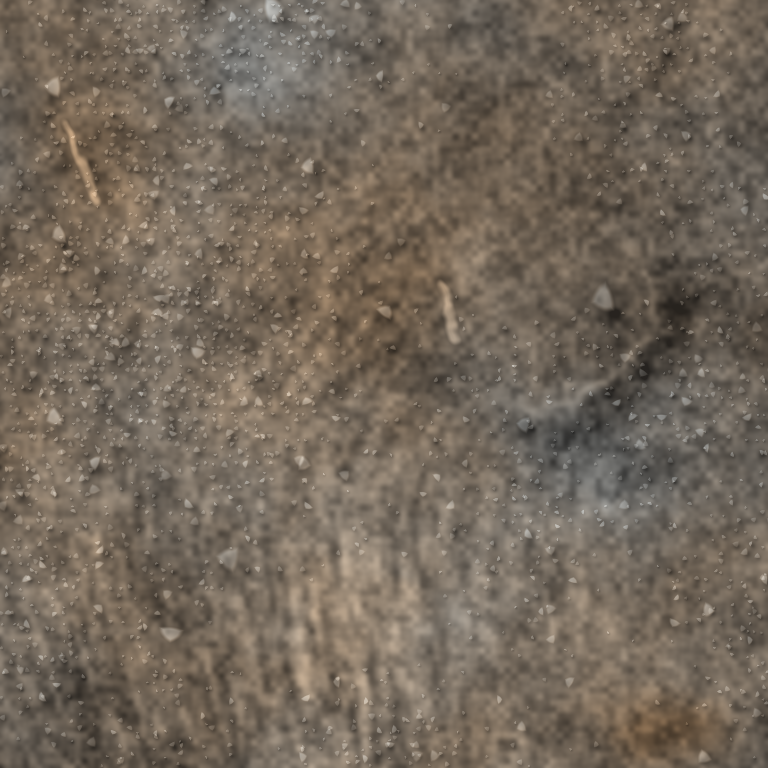
This texture is drawn by a WebGL 2 fragment shader. Its source:

```glsl
#version 300 es
precision highp float;
// Weathered stony soil: mottled earth, raked streaks, scattered gravel and a low mound.

#define BRIGHTNESS 0.415
#define MOTTLE 0.30
#define GRAIN 0.13
#define STREAK 0.52
#define GRAVEL 0.17
#define STREAK_FREQ 78.0
#define MOUND_CENTER vec2(0.695, 0.605)
#define MOUND_RADIUS 0.142
#define COOL_TINT vec3(1.00, 1.00, 0.98)
#define WARM_TINT vec3(1.16, 0.97, 0.77)

uniform vec2 u_resolution;
out vec4 fragColor;

vec2 hash2(vec2 p) {
    vec3 q = fract(p.xyx * vec3(0.1031, 0.1030, 0.0973));
    q += dot(q, q.yzx + 33.33);
    return fract((q.xx + q.yz) * q.zy);
}

float noise(vec2 p) {
    vec2 i = floor(p), f = fract(p);
    f = f * f * (3.0 - 2.0 * f);
    float low = mix(hash2(i).x, hash2(i + vec2(1, 0)).x, f.x);
    float high = mix(hash2(i + vec2(0, 1)).x, hash2(i + vec2(1, 1)).x, f.x);
    return mix(low, high, f.y);
}

// Layered noise, centred on zero
float fbm(vec2 p) {
    float sum = 0.0, amp = 0.5;
    for (int i = 0; i < 5; i++) {
        sum += amp * (noise(p) - 0.5);
        p = mat2(1.6, 1.2, -1.2, 1.6) * p + 17.3;
        amp *= 0.55;
    }
    return sum;
}

float blob(vec2 p, vec2 center, vec2 size) {
    vec2 d = (p - center) / size;
    return exp(-dot(d, d));
}

float segment(vec2 p, vec2 a, vec2 b) {
    vec2 ab = b - a;
    return length(p - a - ab * clamp(dot(p - a, ab) / dot(ab, ab), 0.0, 1.0));
}

// Noise smeared along a direction that turns across the ground
float streaks(vec2 p) {
    float lean = mix(-0.16, 0.75, smoothstep(0.2, 0.58, p.y)) + 0.5 * (p.x - 0.4);
    vec2 dir = vec2(sin(lean), cos(lean));
    float sum = 0.0;
    for (int i = -4; i <= 4; i++)
        sum += noise((p + dir * float(i) * 0.0075) * STREAK_FREQ) - 0.5;
    return sum / 9.0;
}

float gravelDensity(vec2 p) {
    return 0.28 + 0.7 * (noise(p * 6.0 + 4.0) - 0.5)
        + 0.35 * blob(p, vec2(0.16, 0.62), vec2(0.16, 0.2))
        + 0.25 * blob(p, vec2(0.35, 0.9), vec2(0.2, 0.1));
}

// Angular stones on a jittered grid, lit from the upper left
float pebbles(vec2 p, float scale, float share) {
    vec2 q = p * scale + scale, base = floor(q);
    float relief = 0.0;
    for (int j = -1; j <= 1; j++)
    for (int i = -1; i <= 1; i++) {
        vec2 cell = base + vec2(i, j);
        vec2 h = hash2(cell), k = hash2(cell + 57.0);
        vec2 center = cell + 0.15 + 0.7 * h;
        float density = share * gravelDensity(center / scale - 1.0);
        if (k.x > density) continue;
        vec2 d = q - center;
        float radius = mix(0.2, 0.44, h.y * h.y), turn = 6.2832 * k.y;
        vec2 e = mat2(cos(turn), sin(turn), -sin(turn), cos(turn)) * d;
        e.y *= 1.0 + 0.7 * h.x;
        float corner = max(abs(e.x) * 0.87 + e.y * 0.5, -e.y);
        float body = smoothstep(radius, radius * 0.5, mix(length(e), corner * 1.2, 0.55));
        float shadow = blob(d, vec2(0.5, -0.65) * radius, vec2(radius * 0.9));
        float lit = 0.55 + 0.5 * h.x + 0.4 * dot(d, vec2(-0.6, 0.8)) / radius;
        relief = mix(relief - 0.5 * shadow, lit, body);
    }
    return relief;
}

void main() {
    vec2 p = gl_FragCoord.xy / u_resolution;
    vec2 warped = p + 0.07 * vec2(fbm(p * 7.0), fbm(p * 7.0 + 31.0));

    // Broad light, dark and coloured patches
    float lum = BRIGHTNESS + MOTTLE * (0.5 * fbm(warped * 4.0 + 9.0) + 0.6 * fbm(p * 15.0));
    lum += 0.06 * blob(warped, vec2(0.45, 0.25), vec2(0.28, 0.3));
    lum -= 0.09 * blob(warped, vec2(0.95, 0.66), vec2(0.2, 0.3));
    lum -= 0.08 * blob(warped, vec2(0.62, 0.87), vec2(0.2, 0.1));
    lum -= 0.07 * blob(warped, vec2(0.06, 0.05), vec2(0.24, 0.15));
    lum -= 0.10 * blob(warped, vec2(0.55, 0.48), vec2(0.035, 0.05));
    float warmth = 0.56 + 0.9 * fbm(warped * 5.0 + 50.0);
    warmth += 0.35 * blob(warped, vec2(0.47, 0.62), vec2(0.16, 0.2));
    warmth += 0.50 * blob(warped, vec2(0.12, 0.82), vec2(0.09, 0.12));
    warmth += 0.80 * blob(warped, vec2(0.88, 0.05), vec2(0.08, 0.05));
    warmth -= 0.50 * blob(warped, vec2(0.33, 0.91), vec2(0.12, 0.09));
    warmth -= 0.40 * blob(warped, vec2(0.85, 0.42), vec2(0.25, 0.12));

    // Mound with a pale lower rim and a shaded far side
    vec2 m = (warped - MOUND_CENTER) / MOUND_RADIUS;
    float r = length(m), side = smoothstep(-0.1, 0.9, dot(m, vec2(0.8, -0.6)) / max(r, 0.01));
    lum += side * (0.12 * exp(-pow((r - 0.97) * 16.0, 2.0)) - 0.10 * exp(-pow((r - 1.22) * 5.0, 2.0)));
    lum += 0.05 * smoothstep(1.0, 0.6, r) * (0.3 - m.x - 0.5 * m.y);

    // Raked streaks and fine grain
    float raked = 0.25 + 0.75 * blob(p, vec2(0.42, 0.15), vec2(0.3, 0.24))
        + 0.4 * blob(p, vec2(0.45, 0.57), vec2(0.17, 0.16));
    lum += STREAK * raked * streaks(p + 0.15 * (warped - p));
    lum += GRAIN * (noise(p * 118.0) + noise(p.yx * 67.0 + p * 9.0) - 1.0);

    // Gravel in three sizes, then pale slivers
    float stones = 0.8 * pebbles(p, 92.0, 1.0) + pebbles(p, 52.0, 0.65) + 1.3 * pebbles(p, 21.0, 0.13);
    lum += GRAVEL * stones;
    warmth -= 0.25 * clamp(stones, 0.0, 1.2);
    float sliver = min(segment(warped, vec2(0.568, 0.615), vec2(0.585, 0.55)),
                       segment(warped, vec2(0.098, 0.83), vec2(0.125, 0.745)));
    lum += 0.24 * smoothstep(0.009, 0.001, sliver);

    vec3 color = clamp(lum, 0.14, 0.76) * mix(COOL_TINT, WARM_TINT, clamp(warmth, 0.0, 1.25));
    fragColor = vec4(color, 1.0);
}
```
